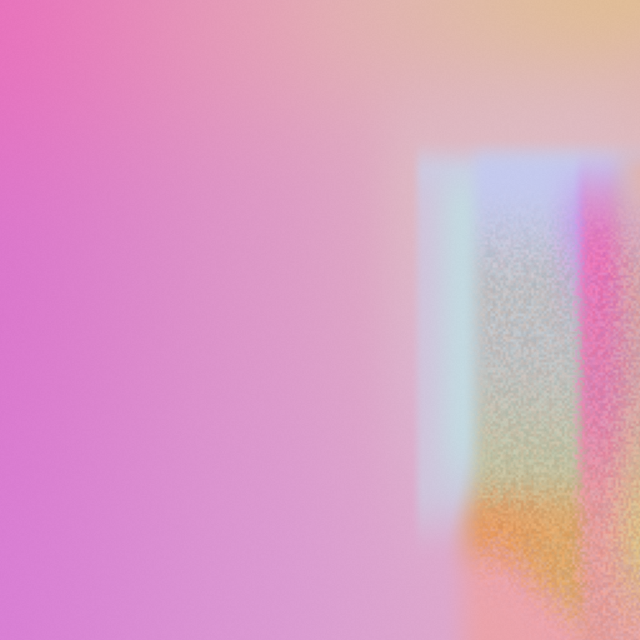
A Shadertoy shader for this background:

```glsl
float hash(vec2 p) {
    vec3 q = fract(vec3(p.xyx) * 0.1031);
    q += dot(q, q.yzx + 33.33);
    return fract((q.x + q.y) * q.z);
}

float valueNoise(vec2 p) {
    vec2 cell = floor(p), f = fract(p);
    f = f * f * (3.0 - 2.0 * f);
    return mix(mix(hash(cell), hash(cell + vec2(1, 0)), f.x),
               mix(hash(cell + vec2(0, 1)), hash(cell + vec2(1, 1)), f.x), f.y);
}

// Soft step centred on an edge, with a given half width
float rise(float edge, float halfWidth, float x) {
    return smoothstep(edge - halfWidth, edge + halfWidth, x);
}

// Wide pink wash, warming toward the upper right
vec3 backdrop(vec2 uv) {
    vec3 left = mix(vec3(0.85, 0.49, 0.83), vec3(0.86, 0.46, 0.80), smoothstep(0.0, 0.6, uv.y));
    left = mix(left, vec3(0.91, 0.44, 0.74), smoothstep(0.55, 1.0, uv.y));
    vec3 middle = mix(vec3(0.86, 0.62, 0.82), vec3(0.87, 0.63, 0.77), smoothstep(0.0, 0.75, uv.y));
    middle = mix(middle, vec3(0.89, 0.67, 0.71), smoothstep(0.65, 1.0, uv.y));
    vec3 right = mix(vec3(0.87, 0.67, 0.79), vec3(0.87, 0.72, 0.75), smoothstep(0.0, 0.75, uv.y));
    vec3 color = mix(left, middle, smoothstep(-0.15, 0.60, uv.x) * 1.06 - 0.06);
    color = mix(color, right, smoothstep(0.42, 0.85, uv.x));

    vec3 gold = vec3(0.88, 0.74, 0.59);
    color = mix(color, gold, smoothstep(0.38, 1.0, uv.x) * smoothstep(0.77, 1.02, uv.y));
    float blush = rise(0.97, 0.06, uv.x) * rise(0.75, 0.12, uv.y) * (1.0 - rise(0.9, 0.1, uv.y));
    color = mix(color, vec3(0.87, 0.71, 0.67), 0.7 * blush);

    // Lilac halo just outside the glass
    float halo = rise(0.61, 0.06, uv.x) * rise(0.25, 0.25, uv.y) * (1.0 - rise(0.82, 0.12, uv.y));
    vec3 lilac = mix(vec3(0.86, 0.72, 0.82), vec3(0.87, 0.74, 0.77), rise(0.55, 0.2, uv.y));
    return mix(color, lilac, 0.75 * halo);
}

// Frosted core: periwinkle over grey over orange over salmon
vec3 core(vec2 uv) {
    vec3 color = mix(vec3(0.76, 0.75, 0.62), vec3(0.75, 0.75, 0.76), rise(0.35, 0.13, uv.y));
    color = mix(color, vec3(0.77, 0.79, 0.93), rise(0.62, 0.10, uv.y));
    float violet = rise(0.885, 0.045, uv.x) * rise(0.56, 0.12, uv.y) * (1.0 - rise(0.70, 0.07, uv.y));
    color = mix(color, vec3(0.79, 0.56, 0.92), 0.85 * violet);
    vec3 amber = mix(vec3(0.89, 0.61, 0.39), vec3(0.86, 0.66, 0.43), rise(0.83, 0.08, uv.x));
    color = mix(color, amber, 1.0 - rise(0.225, 0.05, uv.y));
    float diagonal = uv.y - 0.135 + 0.88 * max(uv.x - 0.785, 0.0);
    return mix(color, vec3(0.92, 0.64, 0.67), 1.0 - rise(0.0, 0.055, diagonal));
}

// Warm vertical strip at the right
vec3 strip(vec2 uv) {
    vec3 color = mix(vec3(0.89, 0.62, 0.61), vec3(0.87, 0.51, 0.69), rise(0.28, 0.13, uv.y));
    color = mix(color, vec3(0.90, 0.46, 0.73), rise(0.51, 0.14, uv.y));
    color = mix(color, vec3(0.82, 0.66, 0.86), rise(0.67, 0.08, uv.y));
    float violetRim = (1.0 - rise(0.91, 0.015, uv.x)) * rise(0.55, 0.1, uv.y);
    color = mix(color, vec3(0.82, 0.54, 0.90), 0.7 * violetRim);
    vec3 margin = mix(vec3(0.85, 0.74, 0.53), vec3(0.83, 0.64, 0.66), rise(0.29, 0.15, uv.y));
    margin = mix(vec3(0.89, 0.64, 0.63), margin, rise(0.08, 0.08, uv.y));
    return mix(color, margin, rise(0.970, 0.035, uv.x));
}

void mainImage(out vec4 fragColor, in vec2 fragCoord) {
    vec2 uv = fragCoord / iResolution.xy;

    // Grain grows inside the frosted area and roughens its edges
    float grainMask = rise(0.745, 0.025, uv.x) * (1.0 - rise(0.65, 0.08, uv.y));
    grainMask *= rise(0.0, 0.1, uv.y - 0.1 + 0.88 * max(uv.x - 0.785, 0.0));
    float grain = valueNoise(uv * 250.0) - 0.5;
    float tint = valueNoise(uv * 250.0 + 71.0) - 0.5;
    vec2 rough = uv + vec2(grain, tint) * vec2(0.018, 0.05) * grainMask;

    vec3 color = backdrop(uv);

    // Pale glass band with a sharp left edge
    vec3 glass = mix(vec3(0.82, 0.77, 0.86), vec3(0.77, 0.85, 0.88), smoothstep(0.655, 0.725, uv.x));
    glass = mix(vec3(0.81, 0.77, 0.86), glass, rise(0.25, 0.08, uv.y));
    glass = mix(glass, vec3(0.80, 0.80, 0.89), rise(0.72, 0.06, uv.y));
    float top = 1.0 - rise(0.757, 0.030, uv.y);
    float glassMask = rise(0.652, 0.011, uv.x) * (1.0 - rise(0.94, 0.05, uv.x));
    color = mix(color, glass, glassMask * top * rise(0.18, 0.06, uv.y));

    // Core panel, its lower left corner fading out
    float upper = rise(0.22, 0.09, uv.y);
    float coreMask = rise(mix(0.724, 0.742, upper), mix(0.035, 0.020, upper), rough.x);
    color = mix(color, core(rough), coreMask * top);

    // Strip dissolving upward into pale violet
    float stripTop = 1.0 - rise(0.73, 0.05, uv.y);
    float upperRight = rise(0.975, 0.03, uv.x) * rise(0.64, 0.1, uv.y);
    float stripEdge = rise(0.906, mix(0.022, 0.013, upper), rough.x);
    color = mix(color, strip(rough), stripEdge * stripTop * (1.0 - upperRight));
    color = mix(color, vec3(0.87, 0.71, 0.70), upperRight * top);

    color += grainMask * (grain * 0.075 + tint * vec3(0.055, -0.02, -0.065));
    color += (hash(floor(uv * 512.0)) - 0.5) * 0.010;
    fragColor = vec4(clamp(color, 0.0, 1.0), 1.0);
}
```
